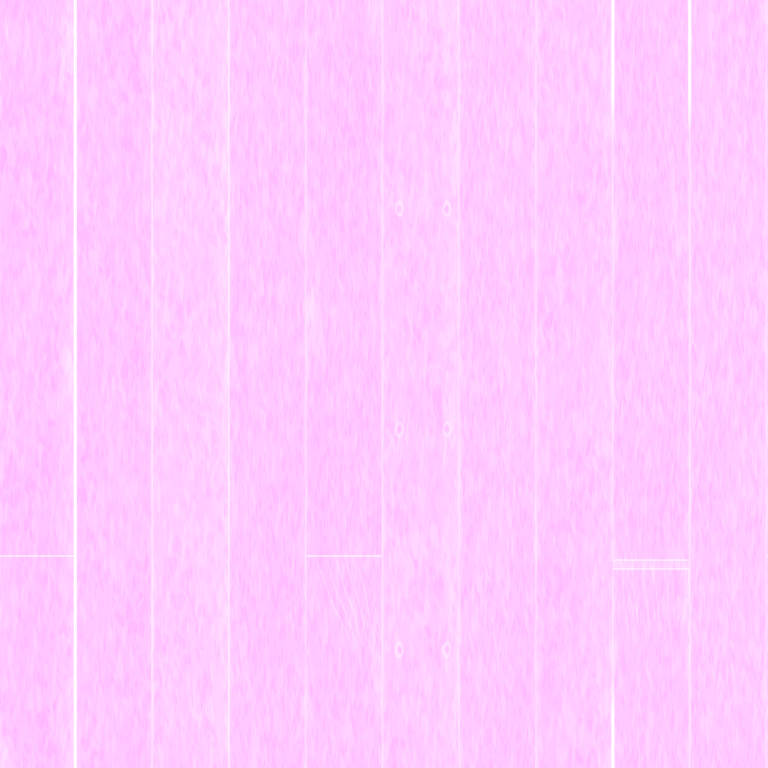
Give the GLSL for this texture, as a three.js fragment shader.

```glsl
varying vec2 vUv;

const float PLANKS = 10.0;
const float SEAM_SHIFT = 0.002;
const float SEAM_HALF = 0.0013;
const float BASE_GREEN = 0.793;
const float TONE_SPREAD = 0.020;
const float BLOTCH_DEPTH = 0.042;
const float GRAIN_DEPTH = 0.038;
const float PALE_GAIN = 0.034;
const vec2 BLOTCH_SIZE = vec2(0.0095, 0.022);
const vec2 GRAIN_SIZE = vec2(0.0042, 0.021);
const vec2 PALE_SIZE = vec2(0.0075, 0.038);
const vec2 SMEAR_SIZE = vec2(0.022, 0.085);
const float JOINT_Y = 0.276;
const float KNOT_Y = 0.154;
const float KNOT_STEP = 0.287;

vec2 hash2(vec2 p) {
  vec3 q = fract(vec3(p.xyx) * vec3(0.1031, 0.1030, 0.0973));
  q += dot(q, q.yzx + 33.33);
  return fract((q.xx + q.yz) * q.zy);
}

float isPlank(float i, float n) {
  return 1.0 - step(0.5, abs(i - n));
}

float line(float d, float halfWidth) {
  return 1.0 - smoothstep(halfWidth * 0.5, halfWidth * 1.6, abs(d));
}

// Warped cellular spots with a random radius in every cell
float flecks(vec2 p, vec2 size, float seed) {
  vec2 q = p / size + seed;
  q += 0.24 * vec2(sin(q.y * 2.3 + 2.0 * sin(q.x * 1.7)), sin(q.x * 3.1 + q.y * 1.3));
  vec2 cell = floor(q);
  float spot = 0.0;
  for (int y = -1; y <= 1; y++) {
    for (int x = -1; x <= 1; x++) {
      vec2 c = cell + vec2(float(x), float(y));
      vec2 r = hash2(c);
      float radius = 0.12 + 0.58 * hash2(c + 71.0).x;
      spot = max(spot, smoothstep(0.0, 0.3, radius - length(q - c - r)));
    }
  }
  return spot;
}

// Slow drift of tone along the boards
float drift(vec2 p, float i) {
  return sin(p.x * 61.0 + 1.5 * sin(p.y * 5.0 + i * 2.4)) * 0.5
    + sin(p.y * 13.0 + i * 4.7 + sin(p.x * 90.0)) * 0.3
    + sin(p.x * 173.0 + 0.8 * sin(p.y * 9.0 + i)) * 0.4;
}

void main() {
  vec2 p = vUv;
  float boardX = (p.x + SEAM_SHIFT) * PLANKS;
  float i = mod(floor(boardX), PLANKS);
  float local = fract(boardX);
  float jointed = 1.0 - step(0.5, mod(i, 4.0));
  float banded = 1.0 - step(0.5, abs(abs(mod(i, 5.0) - 1.0) - 1.0));
  float last = isPlank(i, 8.0);

  // Board tone and pale bands
  float green = BASE_GREEN + TONE_SPREAD * cos(2.0944 * (i - 2.0)) * (1.0 - i / 8.0);
  green += 0.008 * drift(p, i) - 0.005 * jointed;
  green += 0.024 * banded * smoothstep(0.7, 0.88, local);

  // Dark blotches, fine grain and pale fibres
  float coarse = 0.35 + 0.65 * max(banded, isPlank(i, 1.0));
  float patches = 0.75 + 0.25 * sin(p.y * 17.0 + i * 3.1 + 2.0 * sin(p.x * 47.0));
  green -= BLOTCH_DEPTH * coarse * patches * flecks(p, BLOTCH_SIZE, i * 7.3);
  green -= GRAIN_DEPTH * (1.2 - 0.6 * coarse) * flecks(p, GRAIN_SIZE, i * 5.1 + 19.0);
  green += PALE_GAIN * flecks(p, PALE_SIZE, i * 3.7 + 43.0);

  // Worn smears near the edges of the jointed boards
  float edge = smoothstep(0.22, 0.42, abs(local - 0.5));
  float wear = smoothstep(0.25, 0.9, sin(p.y * 14.0 + i * 1.3 + 1.0));
  green += 0.05 * jointed * edge * wear * flecks(p, SMEAR_SIZE, i * 2.9 + 8.0);

  // Scratches fanning out beneath the joints
  float drop = JOINT_Y - p.y;
  float below = smoothstep(0.0, 0.015, drop) * (1.0 - smoothstep(0.07, 0.15, drop));
  float fan = jointed * step(0.5, i) * below;
  for (int s = 0; s < 5; s++) {
    float n = float(s);
    float slope = mix(4.2 - 0.5 * n, 0.9, last);
    float path = 0.1 + 0.14 * n + slope * drop + 0.012 * sin(drop * 80.0 + n);
    green += 0.045 * fan * line(local - path, 0.012);
  }

  // Small pale knots with dark centres
  float knotRow = (fract((p.y - KNOT_Y) / KNOT_STEP + 0.5) - 0.5) * KNOT_STEP;
  float knotCol = (abs(local - 0.53) - 0.31) / PLANKS;
  float knot = length(vec2(knotCol, knotRow * 0.55));
  float knotted = isPlank(i, 5.0);
  green += 0.07 * knotted * line(knot - 0.0045, 0.0014);
  green -= 0.035 * knotted * (1.0 - smoothstep(0.001, 0.0035, knot));

  // Seams between the boards
  float k = floor(boardX + 0.5);
  float seamX = (boardX - k) / PLANKS;
  float ends = smoothstep(0.81, 0.88, p.y);
  ends = max(ends, isPlank(k, 8.0) * (1.0 - smoothstep(0.06, 0.14, p.y)));
  float bright = max(isPlank(k, 1.0), ends * max(isPlank(k, 8.0), isPlank(k, 9.0)));
  float faint = 0.25 + 0.22 * hash2(vec2(k, 9.0)).x + 0.06 * sin(p.y * 23.0 + k * 2.0);
  float seam = line(seamX, SEAM_HALF * (1.0 + 0.5 * bright)) * mix(faint, 0.92, bright);
  green += 0.016 * (1.0 - smoothstep(0.002, 0.007, abs(seamX)));

  // End joints
  float jointD = p.y - JOINT_Y + 0.011 * last;
  float joint = line(abs(jointD) - 0.0055 * last, 0.0012);
  joint = max(joint, 0.3 * last * line(jointD, 0.005)) * jointed * 0.55;

  green = mix(clamp(green, 0.70, 0.89), 1.0, max(seam, joint));
  gl_FragColor = vec4(1.0, green, 1.0, 1.0);
}
```
